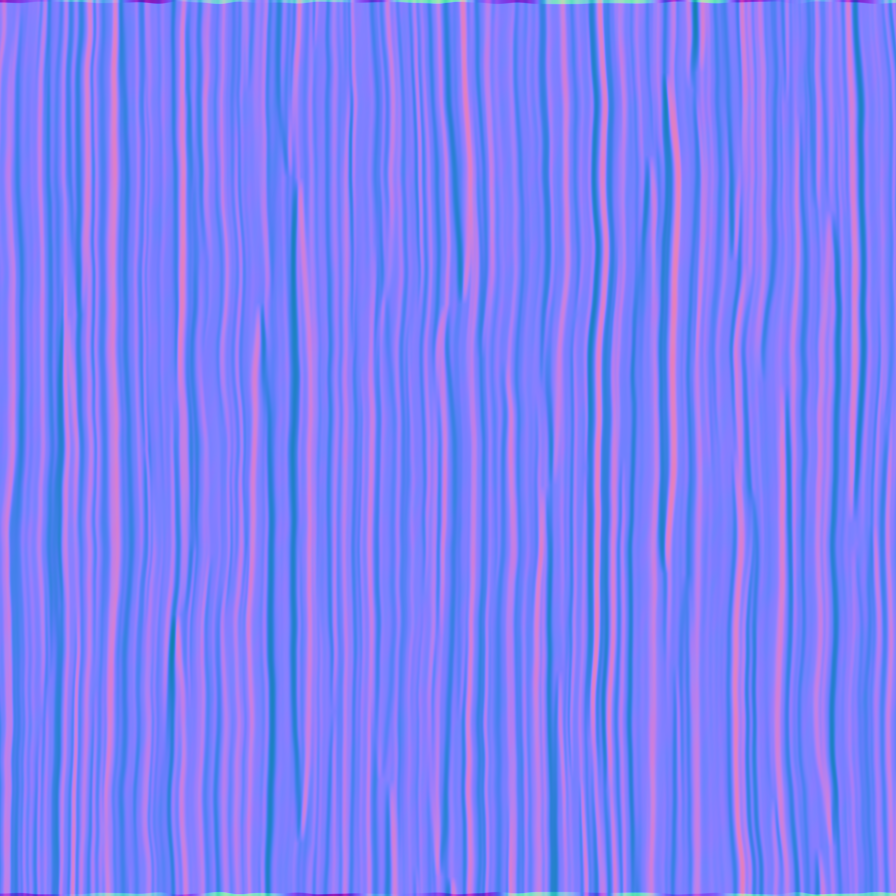
This texture map is drawn by a WebGL 2 fragment shader. Its source:

```glsl
#version 300 es
precision highp float;

uniform vec2 u_resolution;
out vec4 fragColor;

float hash(vec2 p) {
    uvec2 q = uvec2(ivec2(floor(p))) * uvec2(1597u, 3812u) + uvec2(719u, 283u);
    uint h = (q.x ^ (q.y * 2741u)) * 747796405u + 2891336453u;
    h = ((h >> 15u) ^ h) * 277803737u;
    h = ((h >> 13u) ^ h) * 668265263u;
    return float((h >> 16u) & 65535u) / 65535.0;
}

// Smooth value noise in -1..1
float noise(vec2 p) {
    vec2 i = floor(p);
    vec2 f = fract(p);
    f = f * f * (3.0 - 2.0 * f);
    float low = mix(hash(i), hash(i + vec2(1.0, 0.0)), f.x);
    float high = mix(hash(i + vec2(0.0, 1.0)), hash(i + 1.0), f.x);
    return 2.0 * mix(low, high, f.y) - 1.0;
}

float bell(float x) {
    return exp(-x * x);
}

// Sideways slope of long ridges and grooves that close in short points
float ridgeSlope(vec2 p, float columns, float softness, float seed) {
    float slope = 0.0;
    float cell = floor(p.x * columns);
    for (float k = -1.0; k <= 1.0; k++) {
        float column = cell + k;
        float along = p.y / mix(0.5, 1.5, hash(vec2(column, seed))) + 9.0 * hash(vec2(column, seed + 1.0));
        vec2 id = vec2(column, floor(along) + seed + 20.0);
        float t = 2.0 * fract(along) - 1.0;
        float center = (column + mix(0.1, 0.9, hash(id + vec2(0.0, 100.0)))) / columns;
        float halfWidth = mix(0.08, 0.24, hash(id + vec2(0.0, 200.0))) / columns * (1.0 - pow(abs(t), 4.0));
        float strength = mix(0.2, 1.0, hash(id + vec2(0.0, 300.0)));
        float side = hash(id + vec2(0.0, 400.0)) < 0.6 ? 1.0 : -1.0;
        float x = p.x - center;
        float walls = bell((x - halfWidth) / softness) - bell((x + halfWidth) / softness);
        slope += side * strength * walls;
    }
    return slope;
}

void main() {
    vec2 uv = gl_FragCoord.xy / u_resolution;

    // Sideways drift and wiggle of the fibres
    vec2 p = uv;
    p.x += 0.005 * noise(uv * vec2(6.0, 5.0)) + 0.0036 * noise(uv * vec2(12.0, 10.0) + 40.0);
    p.x += 0.0009 * noise(uv * vec2(30.0, 26.0) + 60.0);

    // Broad, medium and narrow ridges
    float slopeX = 1.0 * ridgeSlope(p, 19.0, 0.0036, 1000.0);
    slopeX += 0.65 * ridgeSlope(p, 34.0, 0.0029, 2000.0);
    float crowding = smoothstep(-0.5, 0.6, noise(p * vec2(9.0, 1.5) + 70.0));
    slopeX += mix(0.2, 0.6, crowding) * ridgeSlope(p, 64.0, 0.0023, 3000.0);

    // Fine fibres and faint slanted grain
    slopeX += 0.06 * noise(p * vec2(130.0, 4.0) + 11.0);
    slopeX += 0.07 * noise(p * vec2(240.0, 8.0) + 23.0);
    vec2 slanted = vec2(p.x - 0.22 * p.y, p.y);
    float grain = noise(slanted * vec2(150.0, 32.0) + 31.0);
    slopeX += 0.06 * grain;
    float slopeY = -0.025 * grain;

    // Broken steep rims at top and bottom
    float rimNoise = noise(vec2(uv.x * 24.0, floor(uv.y * 2.0) * 17.0 + 5.0));
    float rimWidth = 0.003 + 0.0015 * noise(vec2(uv.x * 45.0, 8.0));
    float rim = 1.0 - smoothstep(rimWidth - 0.001, rimWidth + 0.001, min(uv.y, 1.0 - uv.y));
    slopeY += 1.5 * rim * rimNoise;

    // Encode the normal, with steep walls darkened in blue
    vec3 normal = normalize(vec3(slopeX - 0.02, slopeY, 1.0));
    normal.z = 1.0 - 1.35 * (1.0 - normal.z);
    fragColor = vec4(0.5 + 0.5 * normal, 1.0);
}
```
